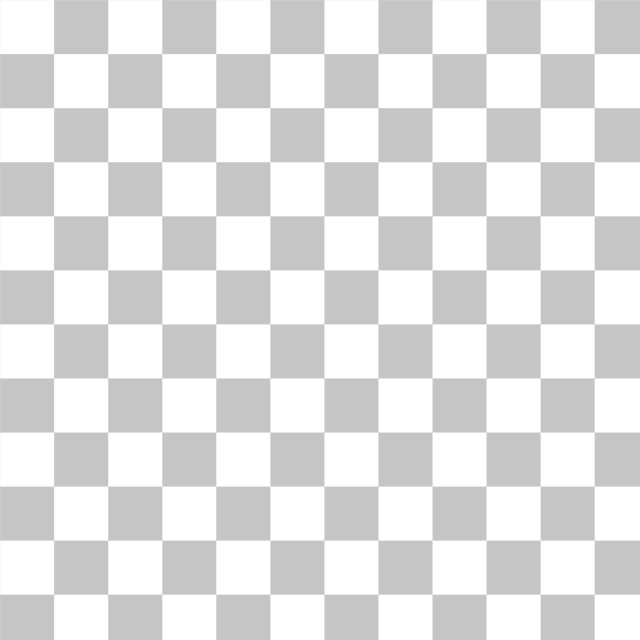
Write a WebGL 2 fragment shader that draws this pattern.

```glsl
#version 300 es
precision highp float;
// Plain two-tone checkerboard, counted from the upper left corner.
// Each axis gives a soft-edged square wave of +1 and -1; the product
// of the two waves selects white (+1) or grey (-1).

uniform vec2 u_resolution;
out vec4 outColor;

const float CELL_SIZE = 0.08448;     // side of one square, in canvas units
const float EDGE_HALF_WIDTH = 0.001; // half the blend between squares, in canvas units
const vec3 WHITE = vec3(1.0);
const vec3 GREY = vec3(0.775, 0.771, 0.771);

// Square wave that flips sign at every whole number, with a linear ramp there.
vec2 softSquareWave(vec2 t, float halfWidth) {
  vec2 edgeDistance = 0.5 - abs(fract(t) - 0.5);
  vec2 side = 1.0 - 2.0 * mod(floor(t), 2.0);
  return side * clamp(edgeDistance / halfWidth, 0.0, 1.0);
}

void main() {
  // Canvas position with y measured down from the top edge.
  vec2 fromTopLeft = vec2(gl_FragCoord.x, u_resolution.y - gl_FragCoord.y);
  float canvasSize = min(u_resolution.x, u_resolution.y);
  vec2 cell = fromTopLeft / canvasSize / CELL_SIZE;

  // Never blend over less than one pixel.
  float halfWidth = max(EDGE_HALF_WIDTH, 0.5 / canvasSize) / CELL_SIZE;
  vec2 wave = softSquareWave(cell, halfWidth);

  float whiteAmount = 0.5 + 0.5 * wave.x * wave.y;
  outColor = vec4(mix(GREY, WHITE, whiteAmount), 1.0);
}
```
